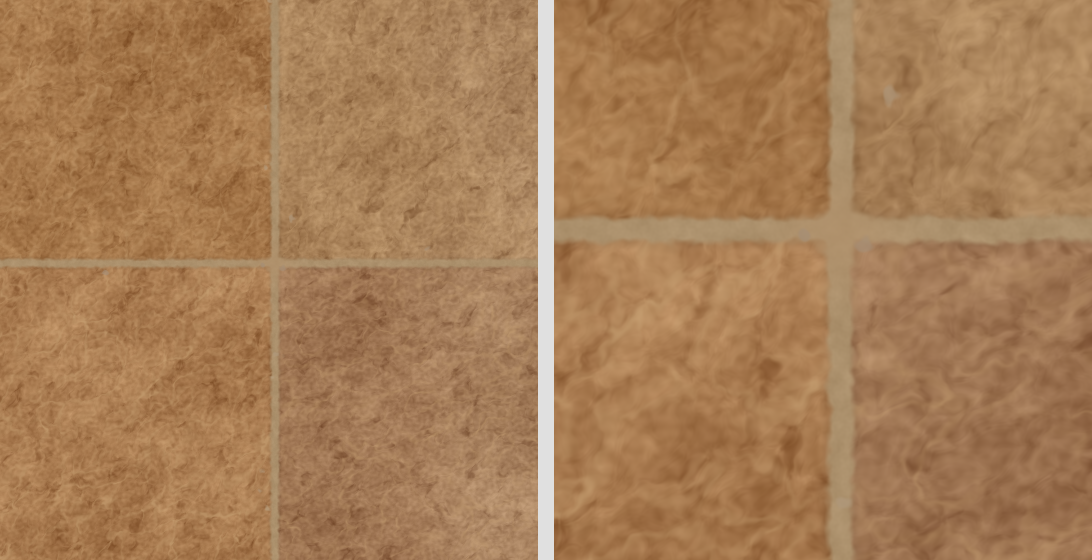
Left: the whole. Right: its middle third, enlarged.
This texture is drawn by a WebGL 1 fragment shader. Its source:

```glsl
precision highp float;
// Four brown marble tiles, two across and two down, parted by a sandy grout cross.
// Each tile offsets and turns warped gradient noise for its mottling and pale veins;
// the grout is a distance to two lines with a ragged edge and small chips beside it.

uniform vec2 u_resolution;

vec2 hash2(vec2 p) {
  vec3 h = fract(p.xyx * vec3(0.1031, 0.1030, 0.0973));
  h += dot(h, h.yzx + 33.33);
  return fract((h.xx + h.yz) * h.zy);
}

float cornerSlope(vec2 cell, vec2 offset) {
  float angle = 6.2832 * hash2(cell).x;
  return dot(vec2(cos(angle), sin(angle)), offset);
}

// Gradient noise, roughly -0.7 to 0.7
float noise(vec2 p) {
  vec2 i = floor(p), f = fract(p);
  vec2 u = f * f * f * (f * (f * 6.0 - 15.0) + 10.0);
  vec2 e = vec2(1.0, 0.0);
  return mix(mix(cornerSlope(i, f), cornerSlope(i + e, f - e), u.x),
             mix(cornerSlope(i + e.yx, f - e.yx), cornerSlope(i + 1.0, f - 1.0), u.x), u.y);
}

float fbm(vec2 p) {
  float sum = 0.0, gain = 0.6;
  for (int i = 0; i < 4; i++) {
    sum += gain * noise(p);
    p = mat2(1.6, 1.2, -1.2, 1.6) * p + 7.3;
    gain *= 0.65;
  }
  return sum;
}

// Threads along the zero crossings of noise, broken up by a coarser mask
float veins(vec2 p, float thickness) {
  float thread = 1.0 - smoothstep(0.0, thickness, abs(noise(p)));
  return thread * smoothstep(-0.3, 0.35, noise(p * 0.6 + 19.0));
}

vec3 marble(vec2 p, vec2 tile) {
  // Grain direction: steep diagonal, flatter in the lower right tile
  float angle = mix(0.85, 0.4, tile.x * (1.0 - tile.y));
  vec2 along = vec2(cos(angle), sin(angle));
  vec2 q = vec2(dot(p, along) * 0.75, dot(p, vec2(-along.y, along.x)));
  q += tile * vec2(5.7, 9.1) + 3.0;
  q += 0.020 * vec2(fbm(q * 17.0), fbm(q * 17.0 + 31.0));

  vec3 lower = mix(vec3(0.662, 0.480, 0.312), vec3(0.628, 0.465, 0.332), tile.x);
  vec3 upper = mix(vec3(0.640, 0.458, 0.282), vec3(0.662, 0.510, 0.350), tile.x);
  vec3 color = mix(lower, upper, tile.y);

  // Paler, greyer haze towards the right side
  float haze = tile.x * smoothstep(0.62, 0.96, p.x + 0.2 * noise(p * 5.0));
  color = mix(color, vec3(0.68, 0.54, 0.405), 0.5 * haze);

  // Broad clouds, mottling, brown stains and fine grain
  color += vec3(0.075, 0.080, 0.075) * noise(q * 5.0 + 14.0);
  color += vec3(0.085, 0.090, 0.080) * fbm(q * 13.0 + 4.0);
  color += vec3(0.105, 0.110, 0.100) * fbm(q * 48.0 + 11.0);
  float stain = smoothstep(0.05, 0.5, fbm(q * 32.0 + 47.0));
  color -= vec3(0.09, 0.095, 0.085) * stain;
  color += 0.065 * noise(p * vec2(125.0, 140.0));

  // Veins at three scales, strongest in the lower left tile
  float vein = 0.50 * veins(q * 13.0, 0.07) + 0.50 * veins(q * 25.0 + 8.0, 0.12)
             + 0.45 * veins(q * 48.0 + 23.0, 0.20);
  float strength = mix(0.55, 0.72, (1.0 - tile.x) * (1.0 - tile.y));
  return mix(color, vec3(0.77, 0.62, 0.44), min(vein, 1.0) * strength);
}

void main() {
  vec2 p = gl_FragCoord.xy / u_resolution.y;
  float pixel = 1.0 / u_resolution.y;
  vec2 joint = vec2(0.511 * u_resolution.x / u_resolution.y, 0.530);
  vec2 tile = step(joint, p);
  vec3 color = marble(p, tile);

  // Distance to the grout cross, rounded where the joints meet
  vec2 d = abs(p - joint + 0.0012 * vec2(noise(p.yy * 9.0), noise(p.xx * 9.0 + 5.0)));
  float blend = max(0.012 - abs(d.x - d.y), 0.0);
  float dist = min(d.x, d.y) - blend * blend / 0.048 - 0.0070;
  dist += 0.0025 * noise(p * 70.0) + 0.0020 * noise(p * 150.0);

  // Soft shade on the tile rims, then the grout
  color *= 1.0 - 0.05 * (1.0 - smoothstep(0.0, 0.007, dist));
  vec3 grout = vec3(0.675, 0.568, 0.425) + 0.06 * fbm(p * 60.0);
  grout = mix(grout, vec3(0.70, 0.57, 0.42), 0.6 * (1.0 - smoothstep(0.0, 0.06, length(d))));
  float soft = 0.0018 + pixel;
  color = mix(color, grout, 1.0 - smoothstep(-soft, soft, dist));

  // Pale chips scattered beside both joints
  for (int i = 0; i < 14; i++) {
    float n = float(i);
    vec2 h = hash2(vec2(n, 3.7)), k = hash2(vec2(n, 8.2));
    float side = (h.x - 0.5) * 0.07;
    vec2 chip = mod(n, 3.0) < 2.0 ? vec2(joint.x + side, h.y) : vec2(h.y, joint.y + side);
    float radius = mix(0.002, 0.006, k.x * k.x);
    float edge = length(p - chip) - radius + 0.006 * noise(p * 120.0);
    float cover = 1.0 - smoothstep(-0.002, 0.001 + pixel, edge);
    color = mix(color, mix(vec3(0.64, 0.55, 0.46), vec3(0.75, 0.66, 0.53), k.y), 0.65 * cover);
  }
  gl_FragColor = vec4(color, 1.0);
}
```
